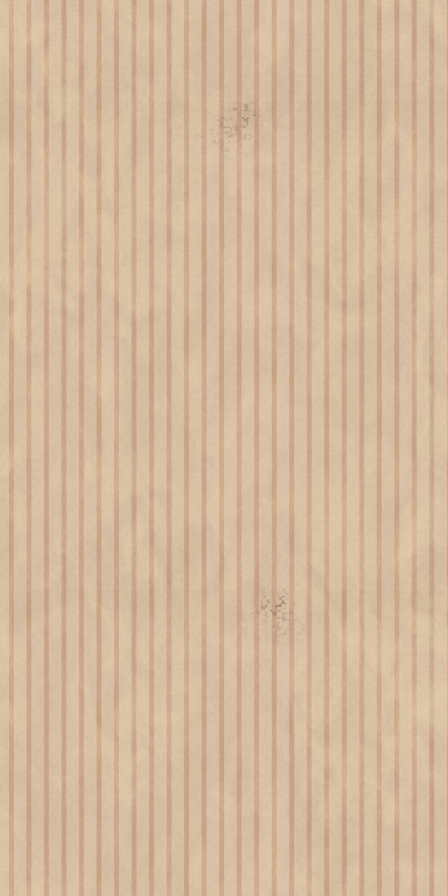
A WebGL 1 fragment shader for this pattern:

```glsl
precision highp float;
// Narrow tan vertical stripes on worn, mottled beige paper with two speckled stains.

uniform vec2 u_resolution;

// Lengths are in canvas widths, with the origin at the lower left.
const float STRIPE_PERIOD = 0.0391;
const float STRIPE_OFFSET = 0.0255;
const float STRIPE_WIDTH = 0.0108;
const float STRIPE_WOBBLE = 0.0006;
const vec3 PAPER_COLOR = vec3(0.84, 0.75, 0.64);
const vec3 STRIPE_COLOR = vec3(0.785, 0.645, 0.525);
const vec3 BLEACH_COLOR = vec3(0.885, 0.795, 0.655);
const vec3 STAIN_COLOR = vec3(0.57, 0.47, 0.39);
const vec2 UPPER_STAIN = vec2(0.545, 1.745);
const vec2 LOWER_STAIN = vec2(0.615, 0.655);
const float SHEET_HEIGHT = 1.09;
const float SHEET_SEAM = 0.69;
const float MOTTLE = 0.05;
const float GRAIN = 0.025;

float hash(vec2 p) {
  return fract(sin(dot(p, vec2(127.1, 311.7))) * 43758.545);
}

float noise(vec2 p) {
  vec2 cell = floor(p);
  vec2 f = fract(p);
  f = f * f * (3.0 - 2.0 * f);
  float low = mix(hash(cell), hash(cell + vec2(1.0, 0.0)), f.x);
  float high = mix(hash(cell + vec2(0.0, 1.0)), hash(cell + vec2(1.0, 1.0)), f.x);
  return mix(low, high, f.y);
}

float fbm(vec2 p) {
  float sum = 0.0;
  float gain = 0.5;
  for (int i = 0; i < 5; i++) {
    sum += gain * noise(p);
    p = mat2(1.6, 1.2, -1.2, 1.6) * p + 7.3;
    gain *= 0.5;
  }
  return sum;
}

// Stripe coverage with slightly uneven edges, antialiased over one pixel.
float stripes(vec2 p, float pixel) {
  float wobble = STRIPE_WOBBLE * (noise(p * vec2(60.0, 45.0)) - 0.5);
  float phase = fract((p.x - STRIPE_OFFSET) / STRIPE_PERIOD + 0.5) - 0.5;
  float edge = abs(phase) * STRIPE_PERIOD - 0.5 * STRIPE_WIDTH + wobble;
  return 1.0 - smoothstep(-0.75 * pixel, 0.75 * pixel, edge);
}

// Fine speckles, dense at the centre and trailing off below it.
float stain(vec2 p, vec2 center, float drift) {
  vec2 d = p - center;
  float core = exp(-dot(d * vec2(30.0, 42.0), d * vec2(30.0, 42.0)));
  vec2 t = (d - vec2(drift, -0.035)) * vec2(15.0, 18.0);
  float trail = exp(-dot(t, t));
  float specks = smoothstep(0.56, 0.82, noise(p * 190.0) * 0.65 + noise(p * 75.0) * 0.4);
  return specks * (0.55 * core + 0.3 * trail) + 0.1 * core;
}

void main() {
  vec2 p = gl_FragCoord.xy / u_resolution.x;
  float pixel = 1.0 / u_resolution.x;

  // Paper and printed stripes, with slightly faded ink.
  float fade = 0.86 + 0.22 * fbm(p * vec2(35.0, 18.0));
  vec3 color = mix(PAPER_COLOR, STRIPE_COLOR, stripes(p, pixel) * fade);

  // Bleached patches and creases, stronger towards the sides.
  float sides = smoothstep(0.08, 0.5, abs(p.x - 0.5));
  float cloud = fbm(p * vec2(7.0, 5.0) + 3.0);
  float scuff = fbm(p * vec2(26.0, 15.0) + 4.0 * cloud);
  float patches = smoothstep(0.4, 0.75, 0.5 * (cloud + scuff));
  color = mix(color, BLEACH_COLOR, patches * (0.2 + 0.3 * sides));
  float crease = 1.0 - smoothstep(0.0, 0.025, abs(scuff - 0.5));
  color += 0.012 * crease * smoothstep(0.4, 0.6, cloud);

  // Faint tonal step where the worn sheets join.
  float sheet = fract((p.y - SHEET_SEAM + 0.015 * (cloud - 0.5)) / SHEET_HEIGHT);
  color -= 0.014 * smoothstep(0.88, 0.995, sheet) * (1.0 - smoothstep(0.995, 1.0, sheet));
  color -= 0.008 * (1.0 - smoothstep(0.0, 0.15, sheet));

  // Soft mottling and fine grain.
  color += MOTTLE * (scuff - 0.48);
  color += GRAIN * (noise(p * vec2(240.0, 170.0)) - 0.5);

  float dirt = stain(p, UPPER_STAIN, -0.04) + stain(p, LOWER_STAIN, 0.0);
  color = mix(color, STAIN_COLOR, clamp(dirt, 0.0, 0.7));

  gl_FragColor = vec4(clamp(color, 0.0, 1.0), 1.0);
}
```
